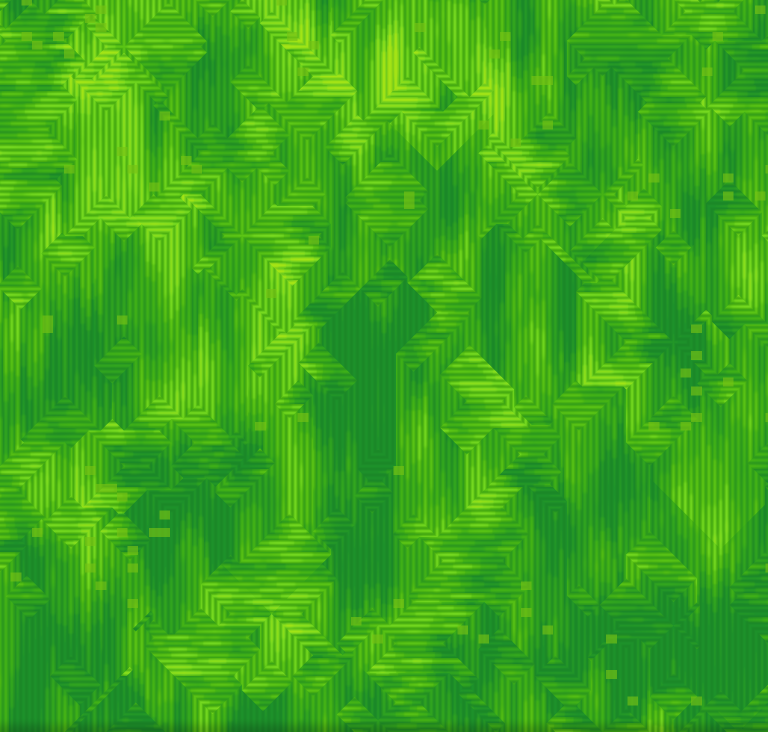
Write a Shadertoy shader that draws this pattern.

```glsl
// Maze of fine nested green ridges with mitred corners and ragged colour streaks.

const float LINES_ACROSS = 130.0;          // ridges over the canvas width
const vec2 BAR_CELL = vec2(14.0, 18.0);    // spacing of the maze cores, in ridges
const float TAU = 6.2831853;

const vec3 GREENS[6] = vec3[6](
    vec3(0.11, 0.55, 0.16), vec3(0.16, 0.60, 0.13), vec3(0.21, 0.65, 0.10),
    vec3(0.28, 0.69, 0.07), vec3(0.35, 0.75, 0.08), vec3(0.44, 0.82, 0.12));
const vec3 LIME_GLOW = vec3(0.45, 0.12, -0.10);
const vec3 OLIVE_SPECK = vec3(0.46, 0.76, 0.08);

vec2 hash22(vec2 p) {
    vec3 q = fract(vec3(p.xyx) * vec3(0.1031, 0.1030, 0.0973));
    q += dot(q, q.yzx + 33.33);
    return fract((q.xx + q.yz) * q.zy);
}

float gradientNoise(vec2 p) {
    vec2 i = floor(p), f = fract(p);
    vec2 u = f * f * f * (f * (f * 6.0 - 15.0) + 10.0);
    float corner[4];
    for (int k = 0; k < 4; k++) {
        vec2 o = vec2(k & 1, k >> 1);
        float angle = TAU * hash22(i + o + 71.0).x;
        corner[k] = dot(vec2(cos(angle), sin(angle)), f - o);
    }
    return 1.4 * mix(mix(corner[0], corner[1], u.x), mix(corner[2], corner[3], u.x), u.y);
}

// Nearest straight core in the square metric: x = distance, y = core id,
// z = 1 where the ridges run vertically.
vec3 nearestBar(vec2 p) {
    vec2 home = floor(p / BAR_CELL);
    vec3 best = vec3(1e5, 0.0, 0.0);
    for (int j = -2; j <= 2; j++)
    for (int i = -2; i <= 2; i++) {
        vec2 cell = home + vec2(i, j);
        vec2 shape = hash22(cell + 19.0);
        vec2 center = floor((cell + hash22(cell + 53.0)) * BAR_CELL);
        vec2 halfSize = shape.x < 0.62 ? vec2(0.0, floor(3.0 + 11.0 * shape.y))
                                       : vec2(floor(2.0 + 8.0 * shape.y), 0.0);
        vec2 side = abs(p - center) - halfSize;
        float d = max(side.x, side.y);
        if (d < best.x) best = vec3(d, shape.x, step(side.y, side.x));
    }
    return best;
}

// Stepped tone with short soft transitions
float terrace(float t, float levels) {
    float x = t * levels;
    return (floor(x) + smoothstep(0.4, 0.6, fract(x))) / levels;
}

vec3 greenRamp(float t) {
    float x = clamp(t, 0.0, 1.0) * 5.0;
    int i = min(int(x), 4);
    return mix(GREENS[i], GREENS[i + 1], x - float(i)) + LIME_GLOW * clamp(t - 1.0, 0.0, 0.4);
}

// Tone of one ridge; each ridge slides along itself to fray the patch ends.
float streakTone(vec2 p, vec3 bar, float height) {
    bool vertical = bar.z > 0.5;
    float ridge = floor((vertical ? p.x : p.y) + 0.5);
    float slide = 7.0 * (hash22(vec2(ridge, bar.z * 31.0)).x - 0.5);
    vec2 s = vertical ? vec2(ridge, p.y + slide) : vec2(p.x + slide, ridge);
    float band = gradientNoise(vec2(floor(bar.x + 0.5) * 0.2, bar.y * 97.0));
    float t = 0.43 + 0.62 * gradientNoise(s * vec2(0.075, 0.04))
            + 0.38 * gradientNoise(s * vec2(0.19, 0.08) + 40.0) + 0.5 * band;
    t += mix(0.05, -0.03, bar.z) + 0.24 * (height - 0.5);
    return mix(t, terrace(t, 5.0), 0.6);
}

// Small loose blocks gathered in some areas
float speckMask(vec2 p) {
    vec2 size = vec2(1.8, 1.5);
    vec2 cell = floor(p / size);
    float area = smoothstep(0.0, 0.5, gradientNoise(cell * 0.07 + 9.0));
    return step(1.0 - 0.05 * area, hash22(cell + 200.0).y);
}

vec3 mazeColor(vec2 p, float height) {
    vec3 bar = nearestBar(p);
    float t = streakTone(p, bar, height);
    float ridge = cos(TAU * bar.x);
    t += ridge * mix(0.09, 0.2, smoothstep(0.2, 0.9, t));
    vec3 color = greenRamp(t) * (1.0 + 0.035 * ridge);
    return mix(color, OLIVE_SPECK, 0.65 * speckMask(p));
}

void mainImage(out vec4 fragColor, in vec2 fragCoord) {
    // Four samples per pixel smooth every edge
    vec3 color = vec3(0.0);
    for (int k = 0; k < 4; k++) {
        vec2 offset = 0.5 * vec2(k & 1, k >> 1) - 0.25;
        vec2 p = (fragCoord + offset) / iResolution.x * LINES_ACROSS;
        color += 0.25 * mazeColor(p, fragCoord.y / iResolution.y);
    }
    // Slight shade along the lower rim
    color *= mix(0.82, 1.0, smoothstep(0.0, 0.02, fragCoord.y / iResolution.y));
    fragColor = vec4(color, 1.0);
}
```
